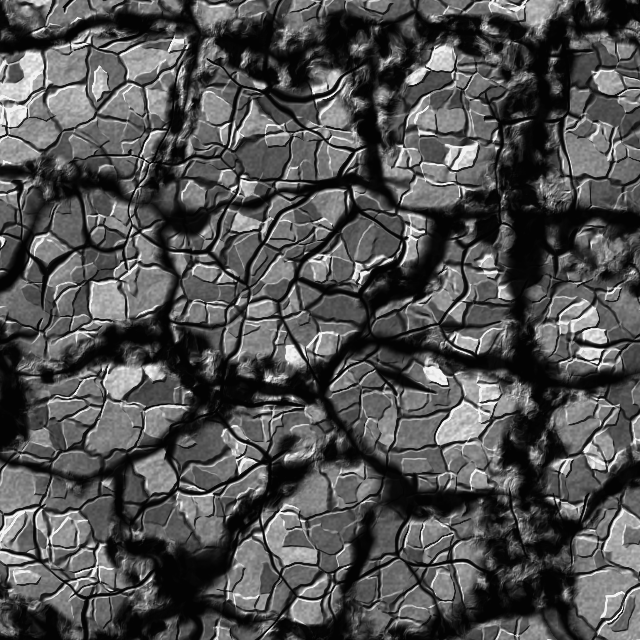
Write a Shadertoy shader that draws this texture.

```glsl
#define PLATES vec2(3.5, 4.5)
#define FISSURES 8.0
#define BROAD_FLAKES 14.0
#define SMALL_FLAKES 27.0
#define CRUMBS vec2(52.0, 42.0)
#define CRACK_WIDTH 0.12
#define ROUGH_WIDTH 0.25
#define RELIEF 0.0055
#define LIGHT_DIR vec2(-0.6, 0.8)
#define LIGHT_STEP 0.0016
#define GRAIN 0.12

vec2 hash22(vec2 p) {
    vec3 q = fract(p.xyx * vec3(0.1031, 0.1030, 0.0973));
    q += dot(q, q.yzx + 33.33);
    return fract((q.xx + q.yz) * q.zy);
}

float noise(vec2 p) {
    vec2 cell = floor(p), f = fract(p);
    f = f * f * (3.0 - 2.0 * f);
    float low = mix(hash22(cell).x, hash22(cell + vec2(1, 0)).x, f.x);
    float high = mix(hash22(cell + vec2(0, 1)).x, hash22(cell + vec2(1, 1)).x, f.x);
    return mix(low, high, f.y);
}

float fbm(vec2 p) {
    float sum = 0.0, weight = 0.533;
    for (int i = 0; i < 4; i++) {
        sum += weight * noise(p);
        p = mat2(1.6, 1.2, -1.2, 1.6) * p + 17.3;
        weight *= 0.5;
    }
    return sum;
}

vec2 wobble(vec2 p) {
    return vec2(fbm(p), fbm(p + 41.7)) - 0.5;
}

// x: gap between the two nearest cell centres, yz: random values of the cell
vec3 voronoi(vec2 p) {
    vec2 cell = floor(p), nearestId = cell;
    float nearest = 9.0, second = 9.0;
    for (int y = -1; y <= 1; y++)
    for (int x = -1; x <= 1; x++) {
        vec2 id = cell + vec2(x, y);
        float d = length(id + 0.1 + 0.8 * hash22(id) - p);
        if (d < nearest) {
            second = nearest;
            nearest = d;
            nearestId = id;
        } else second = min(second, d);
    }
    return vec3(second - nearest, hash22(nearestId + 71.0));
}

// Overlapping smooth scales; x: height, y: tone
vec2 flakes(vec2 p) {
    p += 0.045 * wobble(p * 16.0);
    vec3 broad = voronoi(p * BROAD_FLAKES);
    vec3 small = voronoi(p * SMALL_FLAKES + 7.0);
    float base = smoothstep(0.0, 0.12, broad.x);
    float top = step(0.55, small.z) * smoothstep(0.0, 0.18, small.x);
    float height = base * (0.5 + 0.6 * broad.y) + top * (0.35 + 0.6 * small.y);
    height += 1.2 * fbm(p * 24.0);
    float shade = mix(broad.y, small.y, top);
    float tone = 0.28 + 0.36 * shade + 0.16 * smoothstep(0.88, 1.0, shade);
    return vec2(height, tone * mix(0.35, 1.0, max(base, top)));
}

// Whole surface; x: height, y: tone
vec2 bark(vec2 p) {
    // Deep cracks between plates and thin fissures across them
    vec2 bent = p + 0.15 * wobble(p * 5.0);
    float plate = voronoi(bent * PLATES + 3.0).x;
    float ragged = fbm(p * 14.0) - 0.5;
    float crack = smoothstep(0.0, CRACK_WIDTH, plate + 0.25 * ragged);
    float fissure = voronoi(bent * FISSURES + 19.0).x;
    fissure += 0.9 * smoothstep(0.45, 0.6, noise(p * 6.0 + 5.0));
    crack *= smoothstep(0.0, 0.07, fissure + 0.08 * ragged);

    // Crumbling fibres along the plate borders
    float border = plate + fbm(p * vec2(5.0, 9.0) + 11.0) - 0.5;
    float rough = 1.0 - smoothstep(0.4 * ROUGH_WIDTH, ROUGH_WIDTH, border);
    float crumbs = fbm((p + 0.03 * wobble(p * 25.0)) * CRUMBS);
    vec2 crumble = vec2(2.6 * crumbs, 0.02 + 0.52 * smoothstep(0.36, 0.8, crumbs));

    vec2 surface = mix(flakes(p), crumble, rough);
    return surface * vec2(mix(0.4, 1.0, crack), mix(0.06, 1.0, crack));
}

void mainImage(out vec4 fragColor, in vec2 fragCoord) {
    vec2 p = fragCoord / iResolution.y;
    vec2 surface = bark(p);

    // Slope toward the light
    float ahead = bark(p + LIGHT_STEP * LIGHT_DIR).x;
    float slope = RELIEF * (surface.x - ahead) / LIGHT_STEP;
    float light = 1.0 + 0.85 * clamp(slope, -0.9, 0.9);

    // Broad stains and fine grain
    float stain = 0.8 + 0.45 * noise(p * 7.0 + 23.0);
    float grain = 1.0 + GRAIN * 2.0 * (noise(p * 260.0) - 0.5);
    fragColor = vec4(vec3(clamp(surface.y * light * stain * grain, 0.01, 0.95)), 1.0);
}
```
